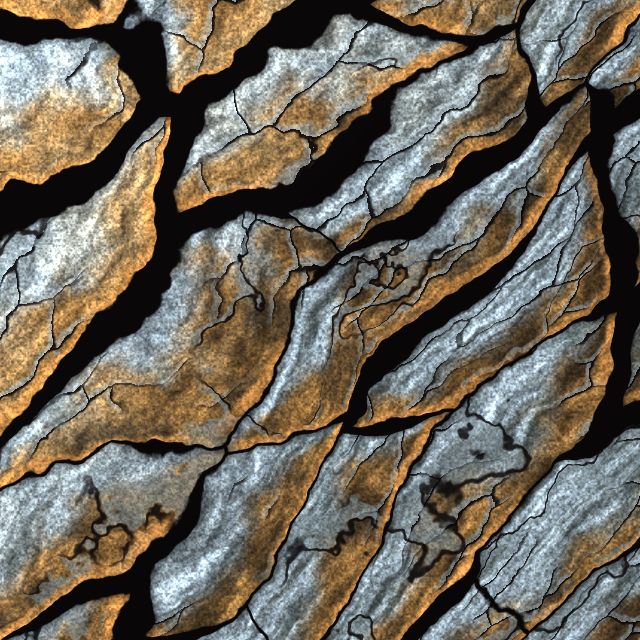
A three.js fragment shader for this texture:

```glsl
// Weathered bark: slanted overlapping plates with sunlit rims and deep black gaps.
varying vec2 vUv;

const vec3 SHADOW = vec3(0.035, 0.025, 0.03);
const vec3 SLATE = vec3(0.36, 0.40, 0.40);
const vec3 PALE_BLUE = vec3(0.66, 0.74, 0.79);
const vec3 UMBER = vec3(0.25, 0.18, 0.10);
const vec3 OCHRE = vec3(0.60, 0.43, 0.22);
const vec3 SAND = vec3(0.82, 0.76, 0.62);
const vec3 RIM_ORANGE = vec3(0.88, 0.61, 0.32);

float hash(vec2 p) {
  vec3 q = fract(vec3(p.xyx) * 0.1031);
  q += dot(q, q.yzx + 33.33);
  return fract((q.x + q.y) * q.z);
}

float noise(vec2 p) {
  vec2 i = floor(p), f = fract(p);
  f = f * f * (3.0 - 2.0 * f);
  return mix(mix(hash(i), hash(i + vec2(1.0, 0.0)), f.x),
             mix(hash(i + vec2(0.0, 1.0)), hash(i + vec2(1.0, 1.0)), f.x), f.y);
}

float fbm(vec2 p) {
  float sum = 0.0, gain = 0.5;
  for (int i = 0; i < 5; i++) {
    sum += gain * noise(p);
    p = mat2(1.6, 1.2, -1.2, 1.6) * p + 7.3;
    gain *= 0.5;
  }
  return sum / 0.97;
}

vec2 fbm2(vec2 p) {
  return vec2(fbm(p), fbm(p + 41.7)) - 0.5;
}

// 1 below the edge, 0 above it
float below(float edge, float soft, float x) {
  return 1.0 - smoothstep(edge - soft, edge + soft, x);
}

vec2 seedOffset(vec2 cell) {
  return 0.08 + 0.84 * vec2(hash(cell), hash(cell + 57.0));
}

// Stretched Voronoi plates: distance to upper side, lower side, any side; plate id
vec4 plates(vec2 p, vec2 size) {
  vec2 q = p / size, base = floor(q), f = fract(q), home = vec2(0.0), nearest = vec2(0.0);
  float best = 100.0;
  for (int y = -1; y <= 1; y++) for (int x = -1; x <= 1; x++) {
    vec2 cell = vec2(float(x), float(y));
    vec2 r = cell + seedOffset(base + cell) - f;
    if (dot(r, r) < best) { best = dot(r, r); nearest = r; home = cell; }
  }
  vec3 sides = vec3(1.0);
  for (int y = -2; y <= 2; y++) for (int x = -2; x <= 2; x++) {
    vec2 cell = home + vec2(float(x), float(y));
    vec2 r = cell + seedOffset(base + cell) - f;
    vec2 span = r - nearest;
    if (dot(span, span) > 0.0001) {
      vec2 slope = span / size;
      float d = dot(0.5 * (nearest + r), span) / length(slope);
      float facing = normalize(slope).y;
      if (facing < -0.3) sides.x = min(sides.x, d);
      if (facing > 0.3) sides.y = min(sides.y, d);
      sides.z = min(sides.z, d);
    }
  }
  return vec4(sides, hash(base + home + 13.0));
}

void main() {
  // Grain frame: x runs along the fibres, y across them to the lower right
  vec2 c = vUv - 0.5;
  vec2 g = vec2(dot(c, vec2(0.68, 0.73)), dot(c, vec2(0.73, -0.68)));
  vec2 warped = g + 0.16 * fbm2(vUv * 3.2 + 3.0) + 0.022 * fbm2(vUv * 24.0);
  warped.y += 0.32 * g.y * g.y;
  float sun = smoothstep(0.15, -0.6, 0.0) + smoothstep(-0.15, 0.6, -g.y);
  sun = smoothstep(-0.15, 0.6, -g.y);

  vec4 plate = plates(warped + vec2(3.1, 2.27), vec2(0.52, 0.175));
  float gap = 0.003 + 0.036 * smoothstep(0.3, 0.7, noise(g * vec2(5.0, 7.0) + 9.0));

  // Plate body: blue-grey upper side turning rusty towards the lower side
  float fibre = fbm(warped * vec2(9.0, 70.0));
  float blotch = fbm(vUv * 7.0 + 20.0);
  float across = plate.x / (plate.x + plate.y + 0.001);
  float rust = smoothstep(0.36, 0.72, across + 1.1 * (blotch - 0.5) + 0.2 * (plate.w - 0.5));
  vec3 grey = mix(SLATE, PALE_BLUE, smoothstep(0.25, 0.75, fibre + 0.35 * sun + 0.25 * (0.5 - across)));
  vec3 brown = mix(UMBER, OCHRE, smoothstep(0.3, 0.75, fbm(vUv * 16.0) + 0.35 * sun));
  vec3 color = mix(grey, brown, rust * 0.92);
  color = mix(color, SAND, 0.6 * sun * smoothstep(0.35, 0.7, fbm(vUv * 6.0 + 60.0)));

  // Rough relief and fine mineral grain
  vec2 rough = warped * vec2(18.0, 45.0);
  float relief = fbm(rough) - fbm(rough + vec2(0.1, 0.35));
  float grain = 0.55 * noise(vUv * 250.0) + 0.45 * noise(vUv * 430.0 + 5.0);
  color *= (1.0 + 1.3 * relief) * (0.55 + 0.9 * grain);

  // Small flakes and wandering peels, only in broken patches
  float broken = smoothstep(0.48, 0.6, fbm(vUv * 4.5 + 80.0));
  vec4 flake = plates(warped + 0.03 * fbm2(vUv * 14.0), vec2(0.17, 0.06));
  color = mix(color, PALE_BLUE * (0.6 + 0.6 * grain), 0.55 * broken * below(0.008, 0.003, flake.y));
  color = mix(color, SHADOW, 0.9 * broken * below(0.0035, 0.0018, flake.x));
  float peelMask = smoothstep(0.42, 0.55, noise(vUv * 5.0 + 31.0));
  float peel = noise(warped * vec2(4.0, 10.0) + 1.6 * fbm2(vUv * 9.0)) - 0.5;
  float strip = smoothstep(-0.01, 0.01, peel) * below(0.09, 0.015, peel);
  float crease = smoothstep(-0.055, -0.03, peel) * below(-0.005, 0.012, peel);
  color = mix(color, mix(SLATE, PALE_BLUE, grain), 0.6 * peelMask * strip);
  color = mix(color, SHADOW, 0.85 * peelMask * crease);

  // Sunlit lower rims, then cracks and cast shadows
  float rimWidth = 0.004 + 0.022 * noise(g * 9.0 + 15.0);
  float rim = below(rimWidth, 0.006, plate.y) * smoothstep(0.2, 0.5, noise(vUv * 6.0 + 44.0));
  color = mix(color, RIM_ORANGE * (0.6 + 0.7 * grain) * (1.0 + relief), 0.85 * rim);
  color = mix(color, SHADOW, below(0.0025, 0.0015, plate.z));
  color *= 1.0 - 0.4 * below(gap + 0.006, 0.008, plate.x);
  color = mix(color, SHADOW, below(gap, 0.002, plate.x));
  gl_FragColor = vec4(color * (0.95 + 0.2 * sun), 1.0);
}
```
